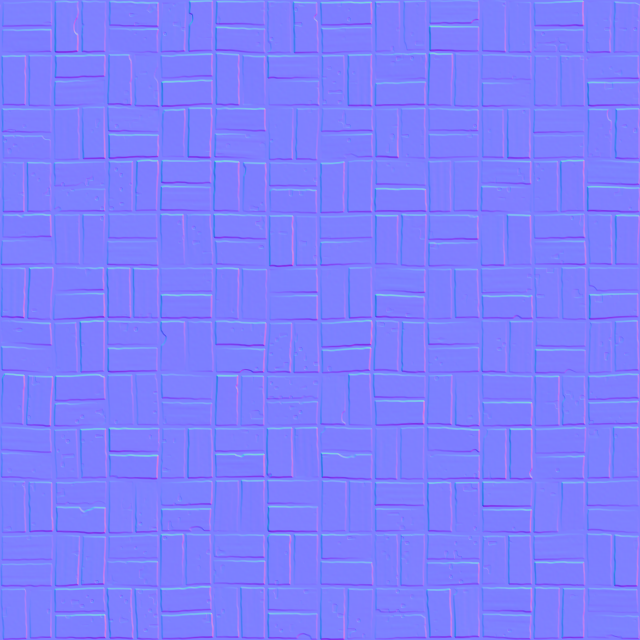
This texture map is drawn by a WebGL 2 fragment shader. Its source:

```glsl
#version 300 es
precision highp float;
// Tangent-space normal map of worn basket-weave brick paving.

uniform vec2 u_resolution;
out vec4 fragColor;

// All lengths are in cells; one cell holds a pair of bricks.
const float CELLS = 12.0;          // cells across and down
const float JOINT = 0.010;         // half width of the joint
const float SIZE_JITTER = 0.014;   // variation of brick size
const float SPLIT_JITTER = 0.05;   // variation of the line between a pair
const float CORNER = 0.035;        // corner radius
const float BEVEL = 0.040;         // width of the sloping edge
const float RELIEF_MIN = 0.006;    // lowest brick above the joint
const float RELIEF_MAX = 0.019;    // highest brick above the joint
const float WARP = 0.05;           // unevenness of the rows
const float ROUGHNESS = 0.016;     // raggedness of the outlines
const float TILT = 0.035;          // lean of single bricks
const float STREAK = 0.0028;       // depth of lengthwise streaks
const float GRAIN = 0.0007;        // fine surface grain
const float PIT_DEPTH = 0.004;     // depth of small pits
const float CHIP_SHARE = 0.22;     // share of chipped bricks
const float CHIP_RADIUS = 0.11;    // largest chip
const float SAMPLE_STEP = 0.011;   // smallest step for the slope
const vec2 LEAN = vec2(-0.012, 0.0);

vec4 hash4(vec2 p) {
  vec4 h = fract(p.xyxy * vec4(0.1031, 0.1030, 0.0973, 0.1099));
  h += dot(h, h.wzxy + 33.33);
  return fract((h.xxyz + h.yzzw) * h.zywx);
}

// Value noise that wraps after the given number of lattice steps.
float noise(vec2 p, float period) {
  vec2 i = floor(p), f = p - i;
  f = f * f * f * (f * (f * 6.0 - 15.0) + 10.0);
  vec2 a = mod(i, period), b = mod(i + 1.0, period);
  float low = mix(hash4(a).x, hash4(vec2(b.x, a.y)).x, f.x);
  float high = mix(hash4(vec2(a.x, b.y)).x, hash4(b).x, f.x);
  return mix(low, high, f.y);
}

float surfaceNoise(vec2 p, float frequency) {
  return noise(p * frequency, CELLS * frequency);
}

float roundedBox(vec2 p, vec2 halfSize, float radius) {
  vec2 d = abs(p) - halfSize + radius;
  return length(max(d, 0.0)) + min(max(d.x, d.y), 0.0) - radius;
}

float height(vec2 p) {
  // Uneven laying, then alternate upright and lying pairs.
  vec2 shift = vec2(surfaceNoise(p, 1.0), surfaceNoise(p + vec2(5.0, 3.0), 1.0));
  vec2 laid = p + WARP * (shift - 0.5);
  vec2 cell = floor(laid), q = laid - cell;
  cell = mod(cell, CELLS);
  if (mod(cell.x + cell.y, 2.0) < 0.5) q = q.yx;

  // Choose the brick of the pair; q.x runs along its length.
  float split = 0.5 + SPLIT_JITTER * (hash4(cell + 71.0).x - 0.5);
  float side = step(split, q.y);
  vec2 id = vec2(cell.x * 2.0 + side, cell.y);
  vec4 shape = hash4(id + 131.0), wear = hash4(id + 277.0);
  vec4 chip = hash4(id + 419.0);
  vec2 span = mix(vec2(0.0, split), vec2(split, 1.0), side);
  q -= vec2(0.5, 0.5 * (span.x + span.y));
  vec2 halfSize = vec2(0.5, 0.5 * (span.y - span.x)) - JOINT - SIZE_JITTER * shape.xy;

  // Ragged outline and bevel.
  float ragged = surfaceNoise(p, 9.0) - 0.5;
  float inside = -roundedBox(q, halfSize, CORNER) + ROUGHNESS * ragged;
  float body = smoothstep(0.0, BEVEL, inside);

  // Broken piece along one long edge, often at a corner.
  vec2 chipAt = halfSize * vec2(clamp(3.0 * chip.x - 1.5, -1.0, 1.0), sign(chip.y - 0.5));
  float radius = CHIP_RADIUS * mix(0.35, 1.0, chip.z);
  float chipEdge = length((q - chipAt) * vec2(0.8, 1.2)) - radius + 0.09 * ragged;
  float chipped = step(chip.w, CHIP_SHARE) * (1.0 - smoothstep(-0.02, 0.025, chipEdge));
  body *= 1.0 - 0.85 * chipped;

  // Worn top: tilt, streaks, grain and scattered pits.
  float top = mix(RELIEF_MIN, RELIEF_MAX, shape.z * shape.z);
  top += dot(q, wear.xy - 0.5) * TILT;
  vec2 streakAt = vec2(q.x * 1.6, q.y * 15.0) + floor(wear.zw * 60.0) + 20.0;
  top += STREAK * wear.z * wear.z * (noise(streakAt, 512.0) - 0.5);
  top += GRAIN * (surfaceNoise(p, 16.0) - 0.5);
  float pits = smoothstep(0.76, 0.95, surfaceNoise(p + 7.0, 11.0));
  top -= PIT_DEPTH * pits * smoothstep(0.55, 0.8, surfaceNoise(p, 2.0));
  return top * body;
}

void main() {
  vec2 p = CELLS * gl_FragCoord.xy / u_resolution;
  // The step spans at least one pixel, which smooths the edges.
  float e = max(SAMPLE_STEP, 0.5 * CELLS / min(u_resolution.x, u_resolution.y));
  vec2 slope = vec2(height(p + vec2(e, 0.0)) - height(p - vec2(e, 0.0)),
                    height(p + vec2(0.0, e)) - height(p - vec2(0.0, e))) / (2.0 * e);
  vec3 normal = normalize(vec3(LEAN - slope, 1.0));
  fragColor = vec4(0.5 + 0.5 * normal, 1.0);
}
```
